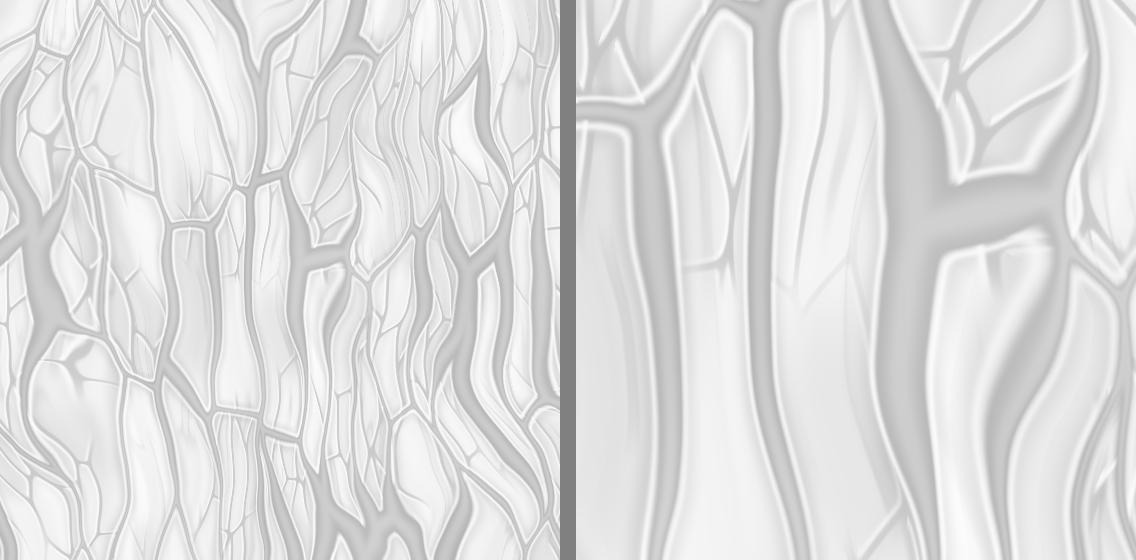
Left, the full canvas; right, a detail of the centre.
A Shadertoy shader for this texture map:

```glsl
// Pale carved bark: long pointed plates with bright rims, split by soft grey grooves.
#define PLATE_SCALE vec2(10.5, 3.1)
#define CRACK_SCALE vec2(23.0, 6.5)
#define FIBRE_SCALE vec2(75.0, 5.0)
#define BEND 0.085
#define GROOVE_MIN 0.0025
#define GROOVE_MAX 0.0175
#define CORNER 0.006
#define DEEP_GREY 0.725
#define GROOVE_GREY 0.80
#define SHADE_GREY 0.87
#define PLATE_GREY 0.955
#define RIM_WHITE 0.985

vec2 hash22(vec2 p) {
    vec3 h = fract(vec3(p.xyx) * vec3(0.1031, 0.1030, 0.0973));
    h += dot(h, h.yzx + 33.33);
    return fract((h.xx + h.yz) * h.zy);
}

float noise(vec2 p) {
    vec2 i = floor(p), f = fract(p);
    f = f * f * f * (f * (f * 6.0 - 15.0) + 10.0);
    float low = mix(hash22(i).x, hash22(i + vec2(1, 0)).x, f.x);
    float high = mix(hash22(i + vec2(0, 1)).x, hash22(i + vec2(1, 1)).x, f.x);
    return mix(low, high, f.y);
}

float smoothMin(float a, float b, float k) {
    float h = max(k - abs(a - b), 0.0) / k;
    return min(a, b) - 0.25 * h * h * k;
}

float bump(float x, float centre, float width) {
    float t = (x - centre) / width;
    return exp(-t * t);
}

// Sways the grain from side to side, with small kinks on top.
vec2 bendGrain(vec2 p) {
    float sway = noise(p * vec2(3.2, 2.7) + 11.0) - 0.5;
    float curve = noise(p * vec2(6.0, 6.5) + 37.0) - 0.5;
    vec2 kink = vec2(noise(p * vec2(17.0, 13.0)), noise(p * 12.0 + 71.0)) - 0.5;
    return p + vec2(2.0 * BEND * sway + 0.55 * BEND * curve, 0.0) + kink * vec2(0.014, 0.03);
}

// Stretched Voronoi cells: x = edge distance in canvas units,
// y = sideways facing of the nearest edge, z = random value of the cell.
vec3 splitCells(vec2 p, vec2 scale) {
    vec2 q = p * scale, base = floor(q), cell = base, site = q;
    float best = 1e3;
    for (int j = -1; j <= 1; j++)
    for (int i = -1; i <= 1; i++) {
        vec2 c = base + vec2(i, j);
        vec2 s = c + 0.06 + 0.88 * hash22(c);
        float d = dot(s - q, s - q);
        if (d < best) { best = d; cell = c; site = s; }
    }
    float edge = 1.0, nearest = 1.0, facing = 0.0;
    for (int j = -2; j <= 2; j++)
    for (int i = -2; i <= 2; i++) {
        if (i == 0 && j == 0) continue;
        vec2 c = cell + vec2(i, j);
        vec2 s = c + 0.06 + 0.88 * hash22(c);
        vec2 n = normalize(s - site);
        float d = dot(0.5 * (s + site) - q, n) / length(n * scale);
        if (d < nearest) { nearest = d; facing = normalize(n * scale).x; }
        edge = smoothMin(edge, d, CORNER);
    }
    return vec3(edge, facing, hash22(cell + 19.0).y);
}

void mainImage(out vec4 fragColor, in vec2 fragCoord) {
    vec2 p = fragCoord / iResolution.y;
    float soft = max(0.0016, 0.8 / iResolution.y);
    vec2 grain = bendGrain(p);

    // Large plates and the uneven grooves between them
    vec3 plate = splitCells(grain, PLATE_SCALE);
    float open = smoothstep(0.2, 0.9, noise(grain * vec2(10.0, 4.0) + 5.0));
    float width = mix(GROOVE_MIN, GROOVE_MAX, open);
    float inside = plate.x - width;

    // Rounded plate body with broad shadows
    float tone = mix(SHADE_GREY, PLATE_GREY, smoothstep(0.0, 0.02, inside));
    tone += 0.03 * (plate.z - 0.5) - 0.02 * plate.y * exp(-max(inside, 0.0) * 70.0);
    tone -= 0.055 * smoothstep(0.45, 0.85, noise(grain * vec2(15.0, 5.0) + 23.0));

    // Fibres leaning a different way on each plate
    vec2 lean = vec2(grain.x + 0.55 * (plate.z - 0.5) * grain.y, grain.y) + 7.0 * plate.z;
    float fibre = noise(lean * FIBRE_SCALE);
    tone += 0.035 * (fibre - 0.5);
    float strokeMask = smoothstep(0.5, 0.75, noise(lean * vec2(16.0, 6.0) + 3.0));
    tone -= 0.06 * strokeMask * bump(fibre, 0.45, 0.07);

    // Thin inner cracks, each with a lit lip on one side
    vec3 crack = splitCells(lean, CRACK_SCALE);
    float crackMask = smoothstep(0.33, 0.58, noise(grain * vec2(11.0, 5.0) + 53.0));
    float lip = bump(crack.x, 0.0042, 0.0019) * smoothstep(-0.5, 0.6, crack.y);
    tone -= 0.035 * crackMask * exp(-crack.x * 130.0);
    tone = mix(tone, RIM_WHITE, 0.85 * crackMask * lip);
    float cut = 1.0 - smoothstep(0.0010, 0.0012 + 1.3 * soft, crack.x);
    tone = mix(tone, GROOVE_GREY - 0.02, 0.85 * crackMask * cut);

    // Bright rim around every plate
    float rimPower = 0.55 + 0.45 * noise(grain * vec2(20.0, 7.0) + 91.0);
    tone = mix(tone, RIM_WHITE, rimPower * bump(inside, 0.0035, 0.0023));

    // Groove floor, darkest against the plates
    float groove = mix(GROOVE_GREY, DEEP_GREY, smoothstep(0.1, 1.0, plate.x / width));
    groove += 0.05 * (noise(grain * vec2(13.0, 6.0) + 67.0) - 0.5);

    tone = mix(groove, tone, smoothstep(-soft, soft, inside));
    fragColor = vec4(vec3(clamp(tone, 0.0, 1.0)), 1.0);
}
```
